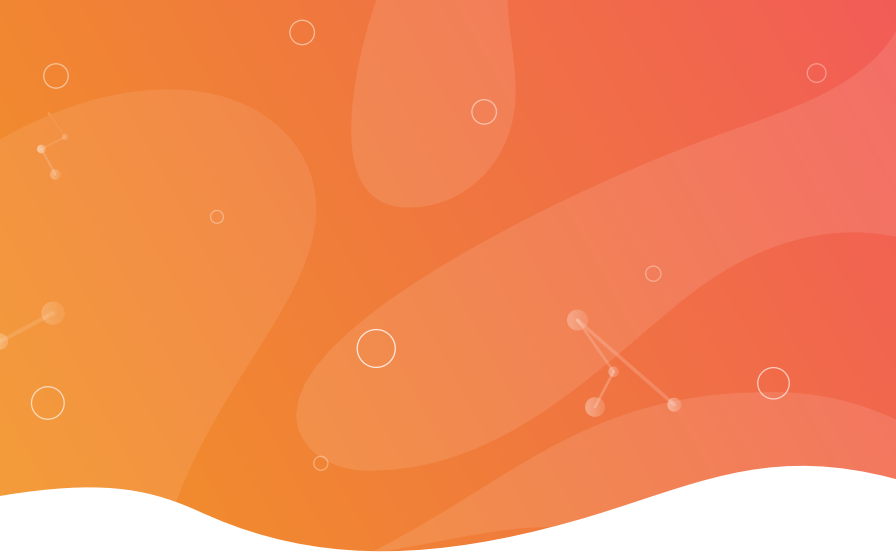
This background is drawn by a WebGL 2 fragment shader. Its source:

```glsl
#version 300 es
precision highp float;

uniform vec2 u_resolution;
out vec4 fragColor;

// Design space: 7.68 x 4.76 units, y pointing down from the top edge.
const vec2 CANVAS = vec2(7.68, 4.76);
const vec3 AMBER = vec3(0.95, 0.58, 0.15);
const vec3 ORANGE = vec3(0.94, 0.472, 0.24);
const vec3 CORAL = vec3(0.95, 0.36, 0.34);
const vec3 WHITE = vec3(1.0);
const vec2 GRADIENT_AXIS = vec2(0.75, 0.25);
const float LEFT_BLOB_ALPHA = 0.085;
const float BLOB_ALPHA = 0.105;
const float RING_WIDTH = 0.011;
const float MAX_LINK = 1.15;
const float LINK_ALPHA = 0.6;
const int CURVE_STEPS = 18;

// Rings: centre, radius, opacity.
const int RING_COUNT = 10;
const vec4 RINGS[RING_COUNT] = vec4[](
    vec4(0.48, 0.655, 0.105, 0.50), vec4(2.59, 0.28, 0.105, 0.50),
    vec4(4.15, 0.965, 0.105, 0.50), vec4(7.00, 0.63, 0.08, 0.35),
    vec4(1.86, 1.87, 0.055, 0.35), vec4(5.60, 2.36, 0.065, 0.35),
    vec4(3.225, 3.005, 0.163, 0.80), vec4(6.63, 3.305, 0.135, 0.65),
    vec4(0.41, 3.475, 0.14, 0.65), vec4(2.75, 3.995, 0.06, 0.35));

// Molecule nodes: centre, radius, opacity; near neighbours are linked.
const int NODE_COUNT = 10;
const vec4 NODES[NODE_COUNT] = vec4[](
    vec4(5.78, 3.49, 0.06, 0.38), vec4(4.95, 2.76, 0.09, 0.28),
    vec4(5.26, 3.205, 0.045, 0.35), vec4(5.10, 3.51, 0.085, 0.35),
    vec4(0.42, 0.98, 0.012, 0.20), vec4(0.56, 1.18, 0.028, 0.20),
    vec4(0.355, 1.285, 0.037, 0.50), vec4(0.475, 1.505, 0.045, 0.28),
    vec4(0.0, 2.945, 0.07, 0.38), vec4(0.455, 2.70, 0.10, 0.20));

// Outline being traced around the sample point.
struct Path { vec2 point; vec2 pen; float dist2; float side; };

Path moveTo(vec2 point, vec2 start) {
    return Path(point, start, 1e6, 1.0);
}

void lineTo(inout Path path, vec2 end) {
    vec2 edge = path.pen - end;
    vec2 rel = path.point - end;
    vec2 gap = rel - edge * clamp(dot(rel, edge) / dot(edge, edge), 0.0, 1.0);
    path.dist2 = min(path.dist2, dot(gap, gap));
    bvec3 crossing = bvec3(path.point.y >= end.y, path.point.y < path.pen.y,
                           edge.x * rel.y > edge.y * rel.x);
    if (all(crossing) || all(not(crossing))) path.side = -path.side;
    path.pen = end;
}

void curveTo(inout Path path, vec2 c1, vec2 c2, vec2 end) {
    vec2 start = path.pen;
    for (int i = 1; i <= CURVE_STEPS; i++) {
        float t = float(i) / float(CURVE_STEPS);
        float s = 1.0 - t;
        lineTo(path, s*s*s*start + 3.0*s*s*t*c1 + 3.0*s*t*t*c2 + t*t*t*end);
    }
}

float signedDistance(Path path) { return path.side * sqrt(path.dist2); }

float leftBlob(vec2 p) {
    Path path = moveTo(p, vec2(-0.05, 1.23));
    curveTo(path, vec2(0.4, 0.97), vec2(0.9, 0.77), vec2(1.45, 0.77));
    curveTo(path, vec2(2.2, 0.77), vec2(2.71, 1.22), vec2(2.71, 1.8));
    curveTo(path, vec2(2.71, 2.55), vec2(1.9, 3.25), vec2(1.5, 4.35));
    lineTo(path, vec2(1.4, 4.9));
    lineTo(path, vec2(-0.05, 4.9));
    lineTo(path, vec2(-0.05, 1.23));
    return signedDistance(path);
}

float topDrop(vec2 p) {
    Path path = moveTo(p, vec2(3.24, -0.05));
    curveTo(path, vec2(3.09, 0.4), vec2(3.01, 0.8), vec2(3.01, 1.13));
    curveTo(path, vec2(3.01, 1.55), vec2(3.17, 1.79), vec2(3.5, 1.79));
    curveTo(path, vec2(4.02, 1.79), vec2(4.42, 1.35), vec2(4.42, 0.8));
    curveTo(path, vec2(4.42, 0.5), vec2(4.35, 0.25), vec2(4.35, -0.05));
    lineTo(path, vec2(3.24, -0.05));
    return signedDistance(path);
}

float sweepingBand(vec2 p) {
    Path path = moveTo(p, vec2(7.75, 0.12));
    curveTo(path, vec2(7.5, 0.8), vec2(6.6, 0.98), vec2(5.9, 1.26));
    curveTo(path, vec2(4.7, 1.73), vec2(2.54, 2.8), vec2(2.54, 3.57));
    curveTo(path, vec2(2.54, 3.87), vec2(2.82, 4.06), vec2(3.17, 4.06));
    curveTo(path, vec2(4.35, 4.06), vec2(5.2, 3.1), vec2(5.9, 2.55));
    curveTo(path, vec2(6.5, 2.08), vec2(7.15, 1.9), vec2(7.75, 2.06));
    lineTo(path, vec2(7.75, 0.12));
    return signedDistance(path);
}

float lowerHill(vec2 p) {
    Path path = moveTo(p, vec2(3.15, 4.78));
    curveTo(path, vec2(4.4, 4.15), vec2(5.0, 3.38), vec2(6.6, 3.38));
    curveTo(path, vec2(7.05, 3.38), vec2(7.4, 3.48), vec2(7.75, 3.65));
    lineTo(path, vec2(7.75, 4.8));
    lineTo(path, vec2(5.2, 4.62));
    curveTo(path, vec2(4.6, 4.45), vec2(4.2, 4.6), vec2(3.15, 4.78));
    return signedDistance(path);
}

float whiteWave(vec2 p) {
    Path path = moveTo(p, vec2(-0.05, 4.285));
    curveTo(path, vec2(0.9, 4.12), vec2(1.3, 4.22), vec2(1.75, 4.43));
    curveTo(path, vec2(2.7, 4.86), vec2(3.7, 4.85), vec2(5.0, 4.47));
    curveTo(path, vec2(6.0, 4.17), vec2(6.6, 3.82), vec2(7.75, 4.15));
    lineTo(path, vec2(7.75, 5.0));
    lineTo(path, vec2(-0.05, 5.0));
    lineTo(path, vec2(-0.05, 4.285));
    return signedDistance(path);
}

float segmentDistance(vec2 p, vec2 a, vec2 b) {
    vec2 ab = b - a;
    return length(p - a - ab * clamp(dot(p - a, ab) / dot(ab, ab), 0.0, 1.0));
}

float coverage(float dist, float pixel) { return clamp(0.5 - dist / pixel, 0.0, 1.0); }

void main() {
    vec2 uv = gl_FragCoord.xy / u_resolution;
    vec2 p = vec2(uv.x, 1.0 - uv.y) * CANVAS;
    float pixel = CANVAS.x / u_resolution.x;

    // Diagonal gradient
    float t = dot(uv, GRADIENT_AXIS);
    vec3 color = mix(AMBER, ORANGE, min(2.0 * t, 1.0));
    color = mix(color, CORAL, max(2.0 * t - 1.0, 0.0));

    // Translucent blobs
    color = mix(color, WHITE, LEFT_BLOB_ALPHA * coverage(leftBlob(p), pixel));
    color = mix(color, WHITE, BLOB_ALPHA * coverage(topDrop(p), pixel));
    color = mix(color, WHITE, BLOB_ALPHA * coverage(sweepingBand(p), pixel));
    color = mix(color, WHITE, BLOB_ALPHA * coverage(lowerHill(p), pixel));

    // Molecules: links and shaded nodes
    for (int i = 0; i < NODE_COUNT; i++) {
        vec4 node = NODES[i];
        vec4 next = NODES[min(i + 1, NODE_COUNT - 1)];
        float span = distance(node.xy, next.xy);
        if (span > 0.0 && span < MAX_LINK) {
            float link = segmentDistance(p, node.xy, next.xy) - 0.25 * min(node.z, next.z);
            color = mix(color, WHITE, LINK_ALPHA * min(node.w, next.w) * coverage(link, pixel));
        }
        vec2 offset = p - node.xy;
        float shade = mix(1.0, 0.45, smoothstep(-node.z, node.z, offset.x));
        color = mix(color, WHITE, node.w * shade * coverage(length(offset) - node.z, pixel));
    }

    // Thin rings
    for (int i = 0; i < RING_COUNT; i++) {
        vec4 ring = RINGS[i];
        float rim = abs(distance(p, ring.xy) - ring.z) - 0.5 * RING_WIDTH;
        color = mix(color, WHITE, ring.w * coverage(rim, pixel));
    }

    // Bottom wave
    color = mix(color, WHITE, coverage(whiteWave(p), pixel));
    fragColor = vec4(color, 1.0);
}
```
